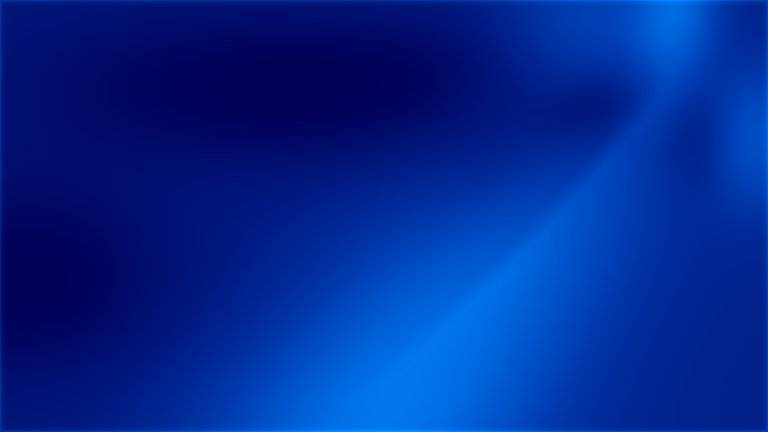
Reproduce this background procedurally as a WebGL 2 fragment shader.

```glsl
#version 300 es
precision highp float;

uniform vec2 u_resolution;
out vec4 fragColor;

// Soft elliptical spot, rotated by angle
float glow(vec2 p, vec2 center, vec2 radii, float angle) {
    float c = cos(angle), s = sin(angle);
    vec2 q = mat2(c, -s, s, c) * (p - center) / radii;
    return exp(-dot(q, q));
}

// Curved crease: crisp on its left, fading slowly to the right
float crease(vec2 p) {
    float d = p.x - (0.74 + 1.28 * p.y - 0.36 * p.y * p.y);
    float span = smoothstep(0.0, 0.4, p.y) * (1.0 - smoothstep(0.7, 0.92, p.y));
    return smoothstep(-0.06, 0.025, d) * exp(-max(d, 0.0) / 0.13) * span;
}

// Brightness to blue ramp, navy up to azure
vec3 blueRamp(float level) {
    float g = clamp(level, 0.0, 0.48);
    return vec3(0.0, g, 0.34 + 1.75 * g - 1.1 * g * g);
}

void main() {
    vec2 p = gl_FragCoord.xy / u_resolution.y;
    float aspect = u_resolution.x / u_resolution.y;
    p.x *= 1.7778 / aspect;

    float level = 0.12 - 0.03 * (1.0 - smoothstep(0.0, 0.9, p.x));

    // Main diagonal beam and its source at the bottom
    level += 0.27 * glow(p, vec2(1.02, 0.21), vec2(0.55, 0.27), 0.82);
    level += 0.13 * glow(p, vec2(0.82, -0.05), vec2(0.42, 0.25), 0.0);
    level += 0.08 * crease(p);

    // Upper right lights
    level += 0.25 * glow(p, vec2(1.565, 0.98), vec2(0.095, 0.2), -0.1);
    level += 0.13 * glow(p, vec2(1.36, 0.96), vec2(0.2, 0.17), 0.0);
    level += 0.17 * glow(p, vec2(1.75, 0.68), vec2(0.11, 0.17), 0.0);

    // Dark pools
    level -= 0.13 * glow(p, vec2(0.75, 0.8), vec2(0.6, 0.2), 0.0);
    level -= 0.10 * glow(p, vec2(0.05, 0.35), vec2(0.36, 0.23), 0.0);
    level -= 0.04 * glow(p, vec2(1.12, 0.58), vec2(0.22, 0.11), 0.6);
    level -= 0.07 * glow(p, vec2(1.38, 0.755), vec2(0.13, 0.08), 0.4);
    level -= 0.08 * glow(p, vec2(1.61, 0.7), vec2(0.09, 0.14), 0.0);

    vec3 color = blueRamp(level);

    // Thin luminous frame
    vec2 border = min(p, vec2(1.7778, 1.0) - p);
    float frame = exp(-max(min(border.x, border.y), 0.0) / 0.004);
    color += vec3(0.02, 0.16, 0.18) * frame;

    fragColor = vec4(color, 1.0);
}
```
